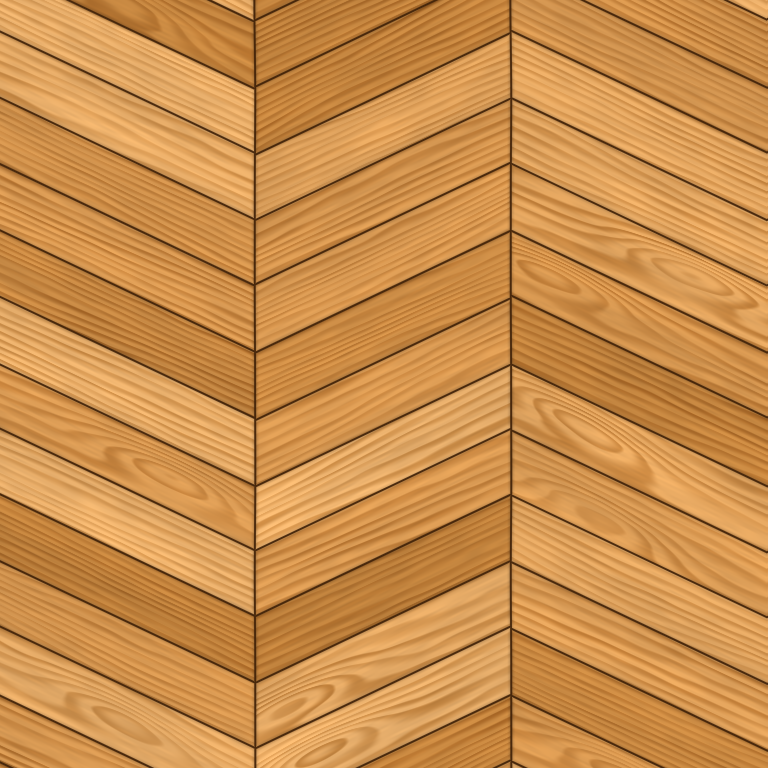
This pattern is drawn by a Shadertoy shader. Its source:

```glsl
// Chevron parquet: three columns of slanted boards meeting at two dark seams.
// A folded ramp gives the board rows; each board hashes its own tone, and its
// grain is a growth-ring field warped by noise and, on some boards, by a knot.

float hash(vec2 p) {
    return fract(sin(dot(p, vec2(127.1, 311.7))) * 43758.5453);
}

float noise(vec2 p) {
    vec2 i = floor(p), f = fract(p);
    f = f * f * (3.0 - 2.0 * f);
    return mix(mix(hash(i), hash(i + vec2(1, 0)), f.x),
               mix(hash(i + vec2(0, 1)), hash(i + vec2(1, 1)), f.x), f.y);
}

// Ring coordinate: p.x runs along the board, p.y across it, both 0 to 1
float ringField(vec2 p, vec2 id) {
    vec2 shift = 37.0 * vec2(hash(id + 3.1), hash(id + 5.7));
    float knotty = step(0.74, hash(id + 11.3));
    float field = p.y * mix(6.0 + 3.5 * hash(id + 1.9), 5.0, knotty);
    field += 1.6 * (hash(id + 8.2) - 0.5) * p.x;
    field += 1.5 * noise(p * vec2(1.6, 2.5) + shift);
    field += 0.25 * noise(p * vec2(7.0, 9.0) + shift);

    // Long bump that closes the rings into loops
    vec2 centre = vec2(0.15 + 0.7 * hash(id + 2.4), 0.3 + 0.4 * hash(id + 6.6));
    vec2 d = (p - centre) / vec2(0.26, 0.27);
    d.y += 0.5 * d.x * (hash(id + 9.5) - 0.5);
    return field - knotty * 3.4 * exp(-dot(d, d));
}

vec3 wood(vec2 p, vec2 id) {
    float tone = hash(id + 0.37);
    vec3 base = mix(vec3(0.78, 0.53, 0.25), vec3(0.87, 0.62, 0.34), smoothstep(0.0, 0.45, tone));
    base = mix(base, vec3(0.94, 0.71, 0.44), smoothstep(0.5, 0.95, tone));

    // Late wood: slow rise, quick fall within each ring
    float field = ringField(p, id);
    float f = fract(field);
    float ring = smoothstep(0.2, 0.8, f) * (1.0 - smoothstep(0.82, 1.0, f));
    float patchy = noise(vec2(p.x * 3.0, field * 0.8) + 19.0 * id);
    float strength = (0.35 + 0.65 * patchy) * (0.65 + 0.35 * hash(id + 4.8));
    vec3 color = mix(base, base * vec3(0.79, 0.69, 0.49), ring * strength);

    // Fine fibres and broad shading
    float fibre = noise(p * vec2(14.0, 26.0) + 23.0 * id);
    float shade = noise(p * vec2(2.0, 2.5) + 41.0 * id);
    return color * (1.0 + 0.07 * (fibre - 0.5) + 0.10 * (shade - 0.5));
}

void mainImage(out vec4 fragColor, in vec2 fragCoord) {
    vec2 uv = fragCoord / iResolution.xy;
    float pixel = 1.0 / iResolution.y;

    // Columns, with slightly wavering seams
    float t = (uv.x + 0.0015 + 0.002 * (noise(vec2(3.0, uv.y * 8.0)) - 0.5)) * 3.0;
    float column = clamp(floor(t), 0.0, 2.0);

    // Rows: zigzag height removed, board edges a little uneven
    float y = uv.y - 0.0234 - 0.159 * abs(mod(t, 2.0) - 1.0);
    y += 0.005 * (noise(vec2(column * 9.0, y * 14.0)) - 0.5);
    float row = y / 0.0863;
    vec2 id = vec2(column, floor(row));
    vec2 p = vec2(t - column, fract(row));
    vec3 color = wood(p, id);

    // Joints: distance to the board edge and to the nearest inner seam
    float edge = min(p.y, 1.0 - p.y) * 0.0863 * 0.9;
    float seam = abs(t - clamp(round(t), 1.0, 2.0)) / 3.0;
    float gap = min(edge, seam);
    color *= 1.0 - 0.16 * (1.0 - smoothstep(0.0, 0.006, gap));
    float joint = 1.0 - smoothstep(-0.7 * pixel, 0.7 * pixel, gap - 0.0013);
    color = mix(color, vec3(0.25, 0.13, 0.03), 0.92 * joint);

    fragColor = vec4(color, 1.0);
}
```
